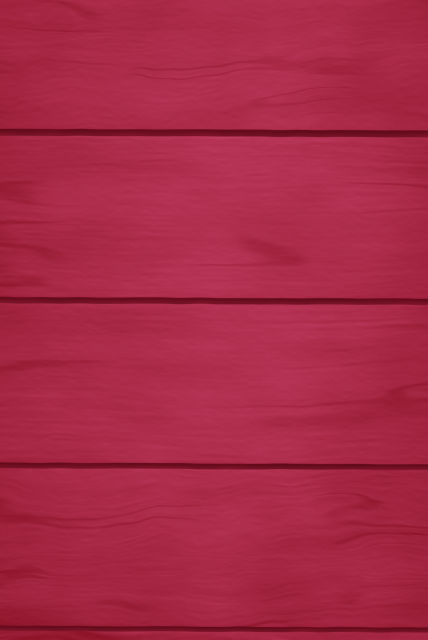
A WebGL 1 fragment shader for this texture:

```glsl
precision highp float;
// Crimson painted horizontal wood planks with dark gaps, brushed grain and fine cracks.
uniform vec2 u_resolution;

const float PITCH = 0.2555;
const vec3 PAINT_DARK = vec3(0.57, 0.088, 0.176);
const vec3 PAINT_LIGHT = vec3(0.74, 0.224, 0.363);
const vec3 GAP_SHADOW = vec3(0.39, 0.04, 0.105);
const vec3 GAP_FLOOR = vec3(0.47, 0.075, 0.15);

float hash(vec2 p) {
  vec3 q = fract(p.xyx * vec3(0.1031, 0.1030, 0.0973));
  q += dot(q, q.yzx + 33.33);
  return fract((q.x + q.y) * q.z);
}

float noise(vec2 p) {
  vec2 i = floor(p), f = fract(p);
  f = f * f * (3.0 - 2.0 * f);
  return mix(mix(hash(i), hash(i + vec2(1.0, 0.0)), f.x),
             mix(hash(i + vec2(0.0, 1.0)), hash(i + vec2(1.0)), f.x), f.y);
}

float fbm(vec2 p) {
  float sum = 0.0, amp = 0.5;
  for (int i = 0; i < 4; i++) {
    sum += amp * noise(p);
    p = p * 2.03 + 17.3;
    amp *= 0.5;
  }
  return sum / 0.9375;
}

// Plank coordinate: whole numbers fall on the gaps, pitch widens slightly upward.
float plankCoord(vec2 p) {
  float t = (p.y + 0.004 * (p.x - 0.33) - 0.0169) / 0.2527;
  return t - 0.0072 * t * t;
}

// Bends the grain; the outer planks have the wavier figure.
vec2 bendGrain(vec2 p, float id) {
  float amount = 0.012 + 0.036 * step(1.1, abs(id - 1.5));
  p.y += amount * (fbm(p * vec2(3.5, 6.0) + id * 7.7) - 0.5) * 2.0;
  return p + vec2(id * 3.1 + 9.0, id * 1.7 + 5.0);
}

// Surface relief: long fibres plus the pebbled skin of the paint.
float relief(vec2 p, float fibres) {
  float strands = noise(p * vec2(9.0, 150.0)) + 0.6 * noise(p * vec2(20.0, 260.0));
  float skin = noise(p * vec2(75.0, 170.0)) + 0.6 * noise(p * vec2(150.0, 240.0) + 4.0);
  return fibres * strands + 0.55 * skin;
}

// Thin dark splits along the fibres, broken into patches.
float cracks(vec2 p, float density) {
  float ridge = 1.0 - abs(2.0 * noise(p * vec2(3.5, 48.0)) - 1.0);
  float patches = smoothstep(0.52, 0.72, noise(p * vec2(5.0, 19.0) + 31.0) + density);
  return smoothstep(0.8, 0.98, ridge) * patches;
}

// Soft light pool, darker toward the sides and corners.
float lightPool(vec2 p, float aspect) {
  vec2 c = (p - vec2(0.53 * aspect, 0.58)) / vec2(0.6 * aspect, 0.75);
  return 0.73 - 0.42 * dot(c, c);
}

void main() {
  float px = 1.0 / u_resolution.y;
  vec2 p = gl_FragCoord.xy * px;
  float aspect = u_resolution.x * px;

  float k = plankCoord(p);
  float id = floor(k);
  float v = k - id;
  float d = (fract(k + 0.5) - 0.5) * PITCH;
  d += 0.0009 * (noise(vec2(p.x * 32.0, floor(k + 0.5) * 5.0)) - 0.5);

  // Grain, lit from above
  vec2 g = bendGrain(p, id);
  float fibres = 0.35 + 0.4 * smoothstep(0.35, 0.65, noise(p * vec2(2.0, 11.0) + id * 4.0));
  fibres += 0.3 * smoothstep(0.6, 0.98, v);
  float slope = relief(g, fibres) - relief(g + vec2(0.0005, 0.002), fibres);
  float streaks = fbm(g * vec2(3.0, 38.0)) - 0.5;
  float blotches = fbm(p * vec2(9.0, 12.0) + id * 13.0) - 0.5;

  // Upper right of the top plank carries the most splits
  float split = 0.16 * smoothstep(0.45, 0.95, p.x / aspect) * smoothstep(0.84, 0.94, p.y);

  float tone = lightPool(p, aspect) + 0.06 * (hash(vec2(id, 8.0)) - 0.5);
  tone += 0.24 * slope + 0.3 * streaks + 0.38 * blotches;
  tone -= 0.26 * cracks(g, split - 0.03);

  // Rounded plank edges: a pale lip below each gap, shade above it
  float halfGap = 0.0036 + 0.0004 * max(k, 0.0);
  float outside = abs(d) - halfGap;
  float edge = exp(-max(outside, 0.0) / 0.004);
  tone += edge * (d < 0.0 ? 0.13 : -0.16);
  vec3 color = mix(PAINT_DARK, PAINT_LIGHT, clamp(tone, -0.25, 1.2));

  // Gap, darkest under the plank above
  float depth = smoothstep(-halfGap, halfGap, d);
  vec3 gap = mix(GAP_FLOOR, GAP_SHADOW, depth) * (0.94 + 0.12 * noise(p * vec2(25.0, 90.0)));
  float inGap = 1.0 - smoothstep(-0.5 * px, 0.5 * px + 0.0008, outside);
  gl_FragColor = vec4(mix(color, gap, inGap), 1.0);
}
```
